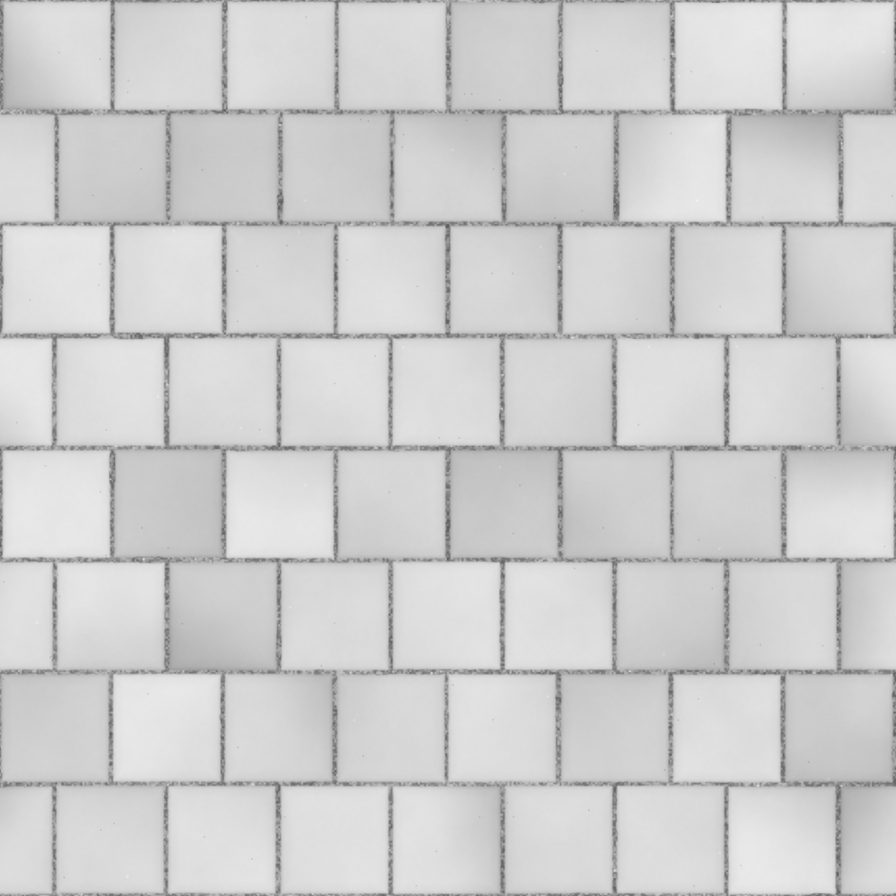
Give the GLSL for this texture, as a three.js fragment shader.

```glsl
// Wall of pale glazed square tiles in running bond with thin speckled grout.
varying vec2 vUv;

const float TILES = 8.0;          // tiles across and courses up
const float HALF_TILE = 0.480;    // half a tile side, in cells
const float CORNER = 0.012;       // corner radius, in cells
const float SOFT = 0.013;         // edge smoothing, in cells

const float GLAZE_DARK = 0.785;
const float GLAZE_LIGHT = 0.905;
const float GROUT_DARK = 0.45;
const float GROUT_LIGHT = 0.73;

float hash(vec2 p) {
  vec3 q = fract(vec3(p.xyx) * 0.1031);
  q += dot(q, q.yzx + 33.33);
  return fract((q.x + q.y) * q.z);
}

vec2 hash2(vec2 p) {
  return vec2(hash(p + 17.3), hash(p + 71.9));
}

float noise(vec2 p) {
  vec2 i = floor(p);
  vec2 f = fract(p);
  f = f * f * (3.0 - 2.0 * f);
  float low = mix(hash(i), hash(i + vec2(1.0, 0.0)), f.x);
  float high = mix(hash(i + vec2(0.0, 1.0)), hash(i + 1.0), f.x);
  return mix(low, high, f.y);
}

float fbm(vec2 p) {
  float sum = 0.0;
  float amp = 0.5;
  for (int i = 0; i < 4; i++) {
    sum += amp * noise(p);
    p = p * 2.03 + 11.7;
    amp *= 0.5;
  }
  return sum / 0.9375;
}

// Signed distance to a rounded square
float roundedSquare(vec2 p, float halfSide, float radius) {
  vec2 q = abs(p) - halfSide + radius;
  return length(max(q, 0.0)) + min(max(q.x, q.y), 0.0) - radius;
}

// Sparse small dots: one candidate per cell, kept when its hash is rare
float specks(vec2 p, float rarity, float radius) {
  vec2 cell = floor(p);
  vec2 centre = 0.3 + 0.4 * hash2(cell);
  float dotMask = 1.0 - smoothstep(radius * 0.3, radius, length(fract(p) - centre));
  return dotMask * step(rarity, hash(cell + 5.5));
}

// Glaze: own tone, clouds, a shaded side and a faint darker rim
float glaze(vec2 uv, vec2 p, vec2 id, float d) {
  float tone = mix(GLAZE_DARK, GLAZE_LIGHT, pow(hash(id + 3.1), 0.6));
  tone += 0.05 * (fbm(uv * 14.0 + 40.0 * hash2(id)) - 0.5);

  float angle = 6.2832 * hash(id + 9.4);
  float side = dot(p, vec2(cos(angle), sin(angle)));
  float strength = 0.035 + 0.14 * pow(hash(id + 23.7), 5.0);
  tone -= strength * smoothstep(-0.2, 0.7, side);

  tone -= 0.02 * smoothstep(-0.12, -0.02, d) + 0.05 * smoothstep(-0.04, 0.0, d);
  tone += 0.008 * (noise(uv * 330.0) - 0.5);
  tone -= 0.08 * specks(uv * 130.0, 0.993, 0.22);
  tone += 0.04 * specks(uv * 110.0 + 31.0, 0.997, 0.25);
  return tone;
}

// Grout: fine grains with pale bits, darker in the upright joints
float grout(vec2 uv, float upright) {
  float grain = 0.6 * noise(uv * 430.0) + 0.4 * noise(uv * 210.0 + 7.0);
  float tone = mix(GROUT_DARK, GROUT_LIGHT, smoothstep(0.05, 0.95, grain));
  tone += 0.10 * (noise(uv * 26.0) - 0.5) - 0.05 * upright;
  return tone + 0.14 * specks(uv * 190.0, 0.96, 0.4);
}

void main() {
  // Running bond: even courses shift by half a tile, each a little uneven
  vec2 grid = vUv * TILES;
  float course = floor(grid.y);
  float shift = 0.5 * (1.0 - mod(course, 2.0));
  grid.x += shift + 0.035 * (hash(vec2(course, 2.7)) - 0.3);
  vec2 id = vec2(mod(floor(grid.x), TILES), course);

  // Slightly misplaced tile with a barely rough edge
  vec2 p = fract(grid) - 0.5 - 0.010 * (hash2(id) - 0.5);
  float d = roundedSquare(p, HALF_TILE, CORNER);
  d += 0.004 * (noise(vUv * 170.0) - 0.5);

  // Rare chips break the tile edge
  float chip = smoothstep(0.82, 0.95, noise(vUv * 45.0 + 3.0));
  d += 0.010 * chip * smoothstep(-0.03, 0.0, d);

  float upright = step(abs(p.y), abs(p.x));
  float joint = smoothstep(-SOFT, SOFT, d);
  float tone = mix(glaze(vUv, p, id, d), grout(vUv, upright), joint);
  gl_FragColor = vec4(vec3(tone), 1.0);
}
```
